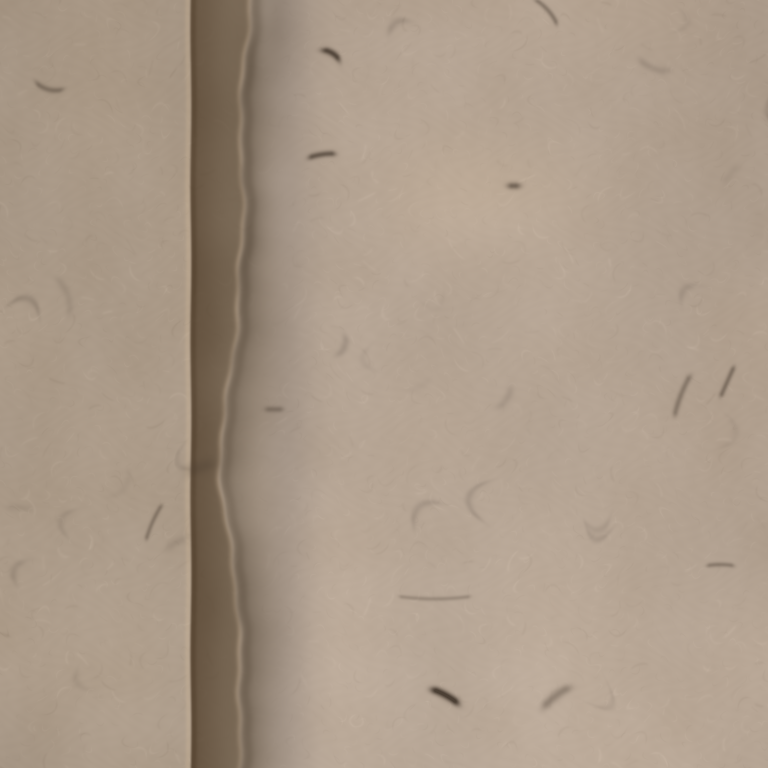
Give the GLSL for this texture, as a WebGL 2 fragment shader.

```glsl
#version 300 es
precision highp float;
// Fibrous handmade paper: a flat sheet at left, a dark recessed gap with a
// pale wandering crease, and a soft shadow falling onto the larger sheet.
// Gradients set the relief; cellular strokes and warped sines make the fibres.
uniform vec2 u_resolution;
out vec4 outColor;

vec2 hash2(vec2 p) {
  vec3 q = fract(p.xyx * vec3(0.1031, 0.1030, 0.0973));
  q += dot(q, q.yzx + 33.33);
  return fract((q.xx + q.yz) * q.zy);
}

// Smooth value noise for broad stains
float stain(vec2 p) {
  vec2 i = floor(p), f = fract(p);
  f = f * f * (3.0 - 2.0 * f);
  float low = mix(hash2(i).x, hash2(i + vec2(1, 0)).x, f.x);
  float high = mix(hash2(i + vec2(0, 1)).x, hash2(i + vec2(1, 1)).x, f.x);
  return mix(low, high, f.y) - 0.5;
}

// Soft, slightly bowed stroke of given half length and half width
float stroke(vec2 p, float angle, float len, float width, float bow) {
  float c = cos(angle), s = sin(angle);
  p = vec2(c * p.x + s * p.y, c * p.y - s * p.x);
  p.y += bow * (p.x * p.x / len - len * 0.4);
  float d = length(vec2(max(abs(p.x) - len * 0.6, 0.0) * 0.6, p.y));
  return exp(-d * d / (width * width));
}

// One random fibre per cell; the sign says pale or dark
float fibres(vec2 p, float keep) {
  vec2 cell = floor(p);
  float sum = 0.0;
  for (int j = -1; j <= 1; j++)
    for (int i = -1; i <= 1; i++) {
      vec2 id = cell + vec2(i, j);
      vec2 a = hash2(id), b = hash2(id + 71.0), c = hash2(id + 139.0);
      float f = stroke(p - id - a, b.x * 6.283, 0.15 + 0.35 * b.y, 0.07, c.x * 2.0 - 1.0);
      sum += f * (c.y - 0.5) * 2.0 * step(a.x * 0.5 + b.y * 0.5, keep);
    }
  return sum;
}

float bump(float x, float centre, float width) {
  x = (x - centre) / width;
  return exp(-x * x);
}

void main() {
  vec2 uv = gl_FragCoord.xy / u_resolution;
  float x = uv.x, y = uv.y, px = 1.0 / u_resolution.x;

  // Sheets: faint brightness drift, with a lit patch at upper centre
  vec3 sheet = mix(vec3(0.665, 0.600, 0.530), vec3(0.715, 0.648, 0.582), smoothstep(0.25, 0.45, x));
  sheet -= 0.028 * smoothstep(0.70, 1.0, x);
  sheet += vec3(0.022, 0.018, 0.010) * bump(x, 0.63, 0.12) * bump(y, 0.75, 0.07);
  sheet += 0.020 * (1.0 - smoothstep(0.1, 0.45, y)) * smoothstep(0.02, 0.2, x);
  sheet -= 0.015 * smoothstep(0.75, 1.0, y);
  sheet += vec3(0.030, 0.026, 0.022) * stain(uv * 7.0) + vec3(0.016, 0.018, 0.022) * stain(uv * 17.0 + 9.0);

  // Crease path, bowed to the left below the middle
  float crease = 0.312 - 0.026 * bump(y, 0.40, 0.13) + 0.013 * smoothstep(0.84, 1.0, y);
  crease += 0.006 * bump(y, 0.74, 0.05) + 0.0015 * sin(y * 47.0) + 0.001 * sin(y * 113.0);

  // Shadow cast on the right sheet, deepest beside the crease
  float away = x - crease;
  float depth = 0.86 + 0.12 * sin(y * 9.0 + 1.0) + 0.25 * stain(vec2(4.0, y * 12.0));
  float reach = 0.036 + 0.014 * bump(y, 0.33, 0.18) + 0.005 * sin(y * 15.0);
  float shade = depth * exp(-pow(max(away, 0.0) / reach, 1.6));
  vec3 color = mix(sheet, vec3(0.430, 0.375, 0.315), clamp(shade, 0.0, 1.0));
  color -= vec3(0.035, 0.030, 0.018) * bump(x, 0.375, 0.035);
  color += 0.07 * bump(x, 0.342, 0.016) * smoothstep(0.86, 1.0, y);

  // Gap floor, then the left sheet with its pale cut edge
  vec3 gap = mix(vec3(0.405, 0.335, 0.260), vec3(0.465, 0.400, 0.325), smoothstep(0.25, 0.31, x));
  gap += 0.035 * stain(vec2(x * 18.0, y * 14.0));
  color = mix(gap, color, smoothstep(-0.003, 0.003, away));
  color += vec3(0.135, 0.125, 0.115) * bump(away, 0.0, 0.0042) * (0.8 + 0.5 * stain(vec2(2.0, y * 30.0)));
  color -= 0.035 * bump(away, 0.011, 0.006);
  float edge = 0.2485 + 0.0006 * sin(y * 31.0);
  float left = 1.0 - smoothstep(edge - px - 0.001, edge + px + 0.001, x);
  color = mix(color, sheet, left);
  color += vec3(0.045, 0.035, 0.018) * bump(x, edge - 0.004, 0.0035) * left;
  color -= 0.045 * bump(x, edge + 0.004, 0.004) * (1.0 - left);

  // Fine fibres, weaker inside the gap
  float open = max(left, smoothstep(0.03, 0.10, away));
  vec2 warp = uv + 0.008 * sin(uv.yx * vec2(37.0, 43.0));
  float grain = fibres(warp * 34.0, 0.8) + 0.7 * fibres(warp * 61.0 + 20.0, 0.8);
  grain += 0.25 * sin(warp.x * 210.0 + 3.0 * sin(warp.y * 90.0)) * sin(warp.y * 240.0);
  color += 0.020 * grain * mix(0.3, 1.0, open);
  color -= vec3(0.085, 0.080, 0.072) * max(-fibres(uv * 13.0 + 5.0, 0.42), 0.0) * open;

  // Larger embedded flecks: bold ones, then fainter slivers
  float fleck = 0.0;
  fleck += 0.95 * stroke(uv - vec2(0.432, 0.930), -0.55, 0.012, 0.0045, 0.2);
  fleck += 0.75 * stroke(uv - vec2(0.419, 0.798), 0.15, 0.020, 0.0040, 0.1);
  fleck += 0.65 * stroke(uv - vec2(0.669, 0.758), 0.0, 0.003, 0.0045, 0.0);
  fleck += 1.15 * stroke(uv - vec2(0.580, 0.094), -0.50, 0.022, 0.0050, 0.1);
  fleck += 0.40 * stroke(uv - vec2(0.724, 0.093), 0.65, 0.024, 0.0060, 0.1);
  fleck += 0.45 * stroke(uv - vec2(0.064, 0.886), -0.25, 0.022, 0.0040, -0.3);
  fleck += 0.40 * stroke(uv - vec2(0.200, 0.320), 1.15, 0.034, 0.0032, 0.1);
  fleck += 0.42 * stroke(uv - vec2(0.888, 0.485), 1.20, 0.038, 0.0040, 0.1);
  fleck += 0.50 * stroke(uv - vec2(0.947, 0.503), 1.15, 0.028, 0.0035, 0.0);
  fleck += 0.40 * stroke(uv - vec2(0.938, 0.264), 0.0, 0.022, 0.0032, 0.1);
  fleck += 0.28 * stroke(uv - vec2(0.566, 0.223), 0.0, 0.070, 0.0030, -0.1);
  fleck += 0.45 * stroke(uv - vec2(0.712, 0.985), -0.85, 0.028, 0.0035, 0.2);
  fleck += 0.40 * stroke(uv - vec2(0.357, 0.467), 0.0, 0.010, 0.0040, 0.0);
  fleck += 0.25 * stroke(uv - vec2(0.262, 0.392), 0.3, 0.010, 0.0090, 0.0);
  color = mix(color, vec3(0.250, 0.205, 0.165), min(fleck * 0.85, 0.9));

  outColor = vec4(clamp(color, 0.0, 1.0), 1.0);
}
```
